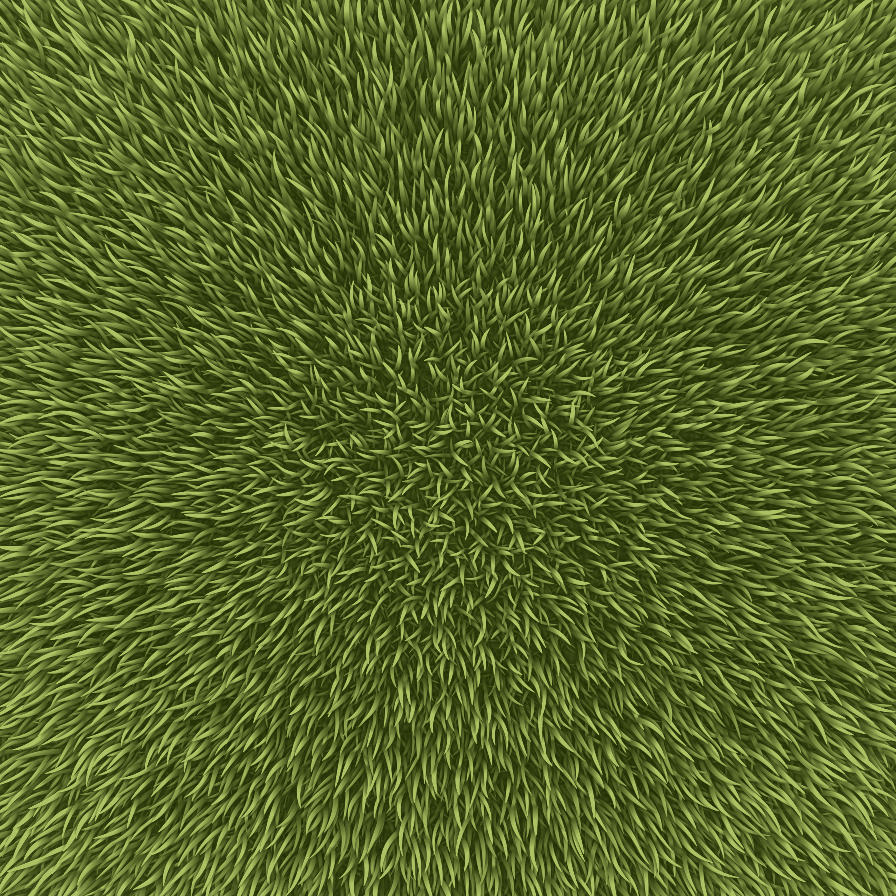
A Shadertoy shader for this texture:

```glsl
vec4 hash4(vec2 p) {
    vec4 h = fract(p.xyxy * vec4(0.1031, 0.1030, 0.0973, 0.1099));
    h += dot(h, h.wzxy + 33.33);
    return fract((h.xxyz + h.yzzw) * h.zywx);
}

float gradientDot(vec2 cell, vec2 offset) {
    float a = 6.2832 * hash4(cell + 71.0).x;
    return dot(vec2(cos(a), sin(a)), offset);
}

float gradientNoise(vec2 p) {
    vec2 i = floor(p), f = fract(p);
    vec2 u = f * f * f * (f * (f * 6.0 - 15.0) + 10.0);
    vec2 e = vec2(0.0, 1.0);
    return mix(mix(gradientDot(i, f), gradientDot(i + e.yx, f - e.yx), u.x),
               mix(gradientDot(i + e, f - e), gradientDot(i + 1.0, f - 1.0), u.x), u.y);
}

// Paints one curved, tapered blade and its soft shadow over the shade value
void paintBlade(inout float shade, vec2 p, float angle, float len, float halfWidth,
                float bend, float tone, float pixel) {
    float c = cos(angle), s = sin(angle);
    vec2 q = vec2(c * p.x + s * p.y, c * p.y - s * p.x);
    float t = q.x / len + 0.5;
    if (t < 0.0 || t > 1.0) return;

    float side = q.y - bend * len * ((t - 0.5) * (t - 0.5) - 0.08);
    float width = halfWidth * pow(1.0 - t, 0.6) * (0.75 + 0.5 * t);
    float edge = abs(side) - width;
    float rootFade = smoothstep(0.0, 0.2, t);

    float shadow = 1.0 - smoothstep(0.0, 0.0045, edge);
    shade *= 1.0 - 0.46 * shadow * rootFade * smoothstep(1.0, 0.8, t);

    // Lit upper flank with a darker fold on the other side
    float across = clamp(side * c / max(width, pixel), -1.0, 1.0);
    float lit = tone * mix(0.32, 1.15, smoothstep(0.0, 0.7, t)) * (1.0 + 0.25 * across);
    float cover = (1.0 - smoothstep(-0.5 * pixel, 0.5 * pixel, edge)) * rootFade;
    shade = mix(shade, lit, cover);
}

void mainImage(out vec4 fragColor, in vec2 fragCoord) {
    vec2 uv = fragCoord / iResolution.xy;
    float pixel = 1.0 / iResolution.y;
    vec2 center = vec2(0.51, 0.475);
    float shade = 0.16 + 0.22 * gradientNoise(uv * 150.0);

    // Stacked layers, from the tangled dark floor to the bright tips
    for (int layer = 0; layer < 7; layer++) {
        float height = float(layer) / 6.0;
        vec2 shift = vec2(0.37, 0.61) * float(layer);
        vec2 home = floor(uv * 50.0 + shift);

        for (int y = -2; y <= 2; y++) {
            for (int x = -2; x <= 2; x++) {
                vec2 cell = home + vec2(x, y);
                vec4 rnd = hash4(cell + 131.0 * float(layer) + 17.0);
                vec4 rnd2 = hash4(cell + 57.0 * float(layer) + 301.0);
                vec2 middle = (cell + rnd.xy - shift) / 50.0;
                vec2 outward = middle - center;
                float radius = length(outward);

                // Blades splay outward, longer and more orderly away from the center
                float len = mix(0.026, 0.053, smoothstep(0.05, 0.6, radius));
                len *= mix(0.75, 1.2, rnd.z);
                float spread = mix(2.6, 0.5, smoothstep(0.0, 0.28, radius));
                spread += 1.8 * (1.0 - height) * (1.0 - height);
                float angle = atan(outward.y, outward.x);
                angle += spread * (rnd.w + rnd2.w - 1.0);

                float halfWidth = mix(0.0031, 0.0038, smoothstep(0.1, 0.65, radius));
                halfWidth *= mix(0.45, 1.0, height) * mix(0.75, 1.2, rnd2.x);
                float tone = mix(0.26, 0.92, height * height) * mix(0.72, 1.25, rnd2.y);
                tone *= mix(1.03, 1.1, smoothstep(0.15, 0.7, radius));
                paintBlade(shade, uv - middle, angle, len, halfWidth,
                           1.1 * (rnd2.z - 0.5), tone, pixel);
            }
        }
    }

    // Broad clumps, with the sparser middle lifted and a lighter rim
    float fromCenter = length(uv - center);
    shade *= 1.0 + 0.16 * gradientNoise(uv * 13.0);
    shade *= 1.0 + 0.14 * smoothstep(0.4, 0.0, fromCenter);
    shade += 0.09 * smoothstep(0.4, 0.72, fromCenter);

    vec3 color = mix(vec3(0.13, 0.18, 0.015), vec3(0.62, 0.70, 0.35), clamp(shade, 0.0, 1.12));
    fragColor = vec4(color, 1.0);
}
```
